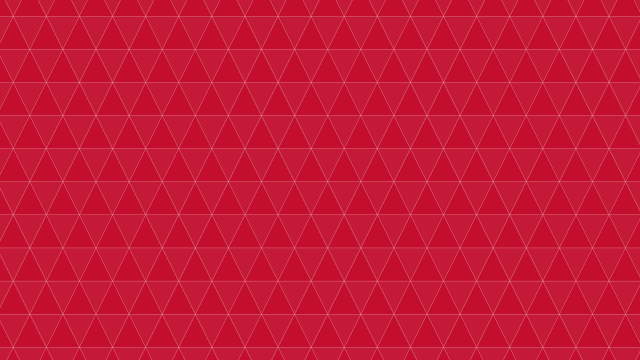
Reproduce this pattern procedurally as a WebGL 1 fragment shader.

```glsl
precision highp float;
// Red triangle lattice in two tones, divided by pale hairlines.

uniform vec2 u_resolution;

// Lengths are fractions of the canvas height.
#define PITCH 0.09194
#define ORIGIN vec2(0.0368, 0.0354)
#define LINE_WIDTH 0.00057
#define UP_COLOR vec3(0.764, 0.054, 0.177)
#define DOWN_COLOR vec3(0.770, 0.101, 0.220)
#define LINE_COLOR vec3(1.0, 0.92, 0.93)

// Distance to the nearest integer.
vec3 gridDistance(vec3 v) {
  return abs(fract(v + 0.5) - 0.5);
}

// Part of a pixel covered by a line whose centre is at distance d.
vec3 lineCoverage(vec3 d, float pixel) {
  vec3 far = min(d + 0.5 * pixel, vec3(0.5 * LINE_WIDTH));
  vec3 near = max(d - 0.5 * pixel, vec3(-0.5 * LINE_WIDTH));
  return clamp((far - near) / pixel, 0.0, 1.0);
}

void main() {
  float pixel = 1.0 / u_resolution.y;
  vec2 p = (gl_FragCoord.xy * pixel - ORIGIN) / PITCH;

  // Three line families: falling diagonals, rising diagonals, rows.
  vec3 lattice = vec3(p.x + 0.5 * p.y, p.x - 0.5 * p.y, p.y);
  vec3 spacing = PITCH * vec3(vec2(inversesqrt(1.25)), 1.0);
  vec3 d = gridDistance(lattice) * spacing;

  // Triangles sharing an edge always point opposite ways.
  vec3 cell = floor(lattice);
  float side = abs(cell.x - cell.y - cell.z) < 0.5 ? 1.0 : -1.0;
  float edge = min(d.x, min(d.y, d.z));
  float up = 0.5 + side * min(edge / pixel, 0.5);
  vec3 color = mix(DOWN_COLOR, UP_COLOR, up);

  // Layer the hairlines, so crossings are brighter.
  vec3 gap = 1.0 - lineCoverage(d, pixel);
  color = mix(LINE_COLOR, color, gap.x * gap.y * gap.z);

  gl_FragColor = vec4(color, 1.0);
}
```
